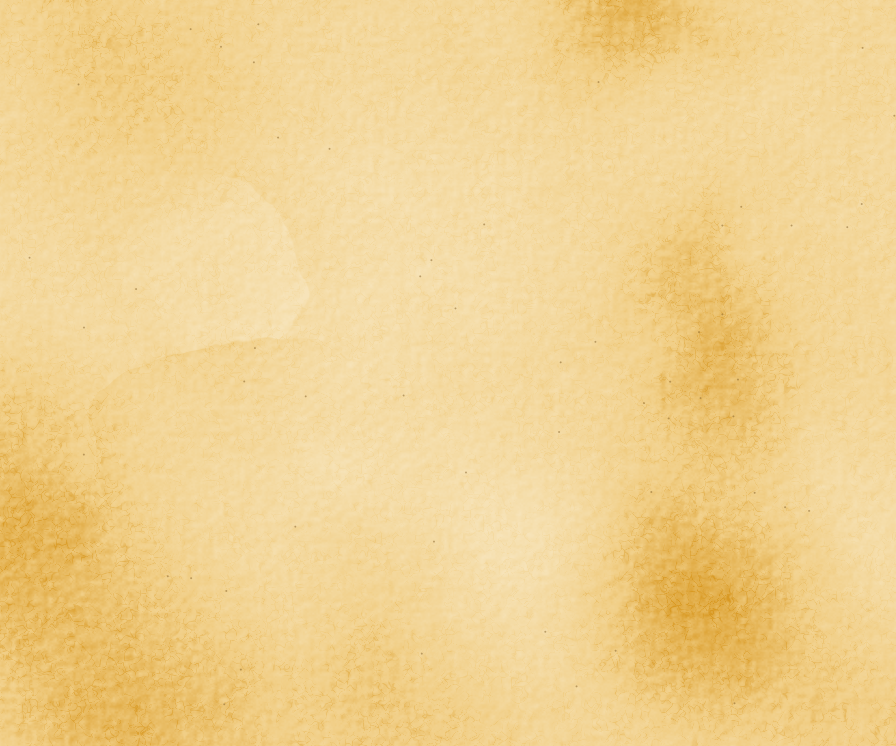
A Shadertoy shader for this texture:

```glsl
// Warm golden watercolour wash on finely crackled, lightly woven paper.

const vec3 PALE_CREAM  = vec3(0.968, 0.892, 0.725);
const vec3 HONEY       = vec3(0.943, 0.807, 0.522);
const vec3 DEEP_OCHRE  = vec3(0.865, 0.635, 0.200);
const vec3 SPECK_BROWN = vec3(0.50, 0.36, 0.14);

const float BASE_TONE     = 0.29;   // 0 is pale cream, 1 is deep ochre
const float MOTTLE        = 0.36;
const float WARP          = 0.11;
const float CRACK_SCALE   = 88.0;   // cells per canvas height
const float CRACK_WIDTH   = 0.10;   // share of a cell
const float CRACK_DEPTH   = 0.17;
const float RELIEF        = 0.13;
const float WEAVE         = 0.06;
const float GRAIN         = 0.09;
const float SPECK_SCALE   = 42.0;
const float SPECK_CHANCE  = 0.018;

// Pigment pools: centre x, centre y, radius, strength (negative is paler)
const int POOLS = 12;
const vec4 POOL[POOLS] = vec4[POOLS](
    vec4(0.97, 0.14, 0.17, 0.50), vec4(0.93, 0.60, 0.09, 0.24),
    vec4(1.00, 0.46, 0.10, 0.34), vec4(0.83, 1.02, 0.11, 0.50),
    vec4(0.00, 0.30, 0.13, 0.38), vec4(0.13, 0.07, 0.20, 0.38),
    vec4(0.18, 0.93, 0.18, 0.16), vec4(0.53, 0.08, 0.12, 0.20),
    vec4(0.53, 0.80, 0.22, -0.12), vec4(0.67, 0.23, 0.12, -0.16),
    vec4(1.14, 0.32, 0.13, -0.16), vec4(0.45, 0.39, 0.09, -0.12));

float hash(vec2 p) {
    return fract(sin(dot(p, vec2(127.1, 311.7))) * 43758.5453);
}

vec2 hash2(vec2 p) {
    return vec2(hash(p), hash(p + 57.3));
}

float noise(vec2 p) {
    vec2 i = floor(p), f = fract(p);
    f = f * f * (3.0 - 2.0 * f);
    return mix(mix(hash(i), hash(i + vec2(1, 0)), f.x),
               mix(hash(i + vec2(0, 1)), hash(i + vec2(1, 1)), f.x), f.y);
}

float fbm(vec2 p) {
    float sum = 0.0, amp = 0.5;
    for (int i = 0; i < 5; i++) {
        sum += amp * noise(p);
        p = mat2(0.8, 0.6, -0.6, 0.8) * p * 2.03 + 11.7;
        amp *= 0.5;
    }
    return sum;
}

// Gap between nearest and second nearest cell centre: zero on a crack
float cellGap(vec2 p) {
    vec2 i = floor(p), f = fract(p);
    float near = 9.0, second = 9.0;
    for (int y = -1; y <= 1; y++)
    for (int x = -1; x <= 1; x++) {
        vec2 cell = vec2(x, y);
        float d = length(cell + hash2(i + cell) - f);
        second = min(second, max(near, d));
        near = min(near, d);
    }
    return second - near;
}

float boxDistance(vec2 p, vec2 halfSize, float radius) {
    vec2 q = abs(p) - halfSize + radius;
    return length(max(q, 0.0)) + min(max(q.x, q.y), 0.0) - radius;
}

// Soft pools of pigment with a cloudy outline
float washTone(vec2 p) {
    vec2 cloud = vec2(fbm(p * 4.0), fbm(p * 4.0 + 31.0)) - 0.48;
    vec2 q = p + WARP * 2.0 * cloud;
    float tone = BASE_TONE + MOTTLE * (fbm(p * 3.2 + 7.0) - 0.48);
    for (int i = 0; i < POOLS; i++) {
        vec2 d = (q - POOL[i].xy) / POOL[i].z;
        tone += POOL[i].w * exp(-dot(d, d));
    }
    return tone;
}

// Dried layers whose crisp rims fade inward
float driedEdges(vec2 p, float pixel) {
    vec2 q = p + 0.06 * (vec2(fbm(p * 9.0), fbm(p * 9.0 + 5.0)) - 0.48);
    vec2 r = mat2(0.985, -0.17, 0.17, 0.985) * (q - vec2(0.33, 0.37));
    r.y += 1.2 * r.x * r.x;
    float sheet = boxDistance(r, vec2(0.19, 0.18), 0.05);
    float lobe = length((q - vec2(0.27, 0.63)) * vec2(1.0, 0.9)) - 0.125;
    float inSheet = smoothstep(pixel, -pixel, sheet);
    float inLobe = smoothstep(pixel, -pixel, lobe) * (1.0 - inSheet);
    float upper = smoothstep(-0.06, 0.14, r.y) * (1.0 - smoothstep(0.02, 0.17, r.x));
    float right = smoothstep(0.20, 0.36, q.x);
    sheet = min(sheet, 0.0);
    lobe = min(lobe, 0.0);
    return upper * inSheet * (0.10 * exp(sheet / 0.09) + 0.06 * exp(sheet / 0.004))
         - inLobe * mix(0.10 * smoothstep(0.0, -0.08, lobe), 0.14 * exp(lobe / 0.16), right);
}

void mainImage(out vec4 fragColor, in vec2 fragCoord) {
    vec2 p = fragCoord / iResolution.y;
    float pixel = 1.0 / iResolution.y;

    float tone = washTone(p) + driedEdges(p, pixel);
    float rough = 0.75 + 0.6 * clamp(tone, 0.0, 1.0);

    // Broken, wandering cracks over the whole sheet
    vec2 wander = vec2(noise(p * 130.0), noise(p * 130.0 + 19.0)) - 0.5;
    float gap = cellGap(p * CRACK_SCALE + 1.1 * wander);
    float crack = 1.0 - smoothstep(0.0, CRACK_WIDTH + pixel * CRACK_SCALE * 0.5, gap);
    crack *= smoothstep(0.15, 0.75, noise(p * 75.0 + 3.0));

    // Raised paper tooth lit from the upper left, weave and fine grain
    vec2 tooth = p * 140.0;
    float relief = noise(tooth + vec2(0.4, -0.4)) - noise(tooth - vec2(0.4, -0.4));
    float weave = noise(p * vec2(50.0, 210.0)) + noise(p * vec2(210.0, 50.0)) - 1.0;
    float grain = noise(p * 400.0) - 0.5;
    tone += rough * (CRACK_DEPTH * crack + RELIEF * relief + WEAVE * weave + GRAIN * grain);

    tone = clamp(tone, 0.0, 1.1);
    vec3 colour = mix(PALE_CREAM, HONEY, min(tone * 2.0, 1.0));
    colour = mix(colour, DEEP_OCHRE, max(tone * 2.0 - 1.0, 0.0));

    // Sparse dark specks
    vec2 cell = floor(p * SPECK_SCALE);
    vec2 centre = 0.2 + 0.6 * hash2(cell + 91.0);
    float d = length(fract(p * SPECK_SCALE) - centre) / SPECK_SCALE;
    float speck = step(hash(cell + 13.0), SPECK_CHANCE) * (1.0 - smoothstep(0.0003, 0.0008 + pixel, d));
    colour = mix(colour, SPECK_BROWN, 0.5 * speck);

    fragColor = vec4(colour, 1.0);
}
```
